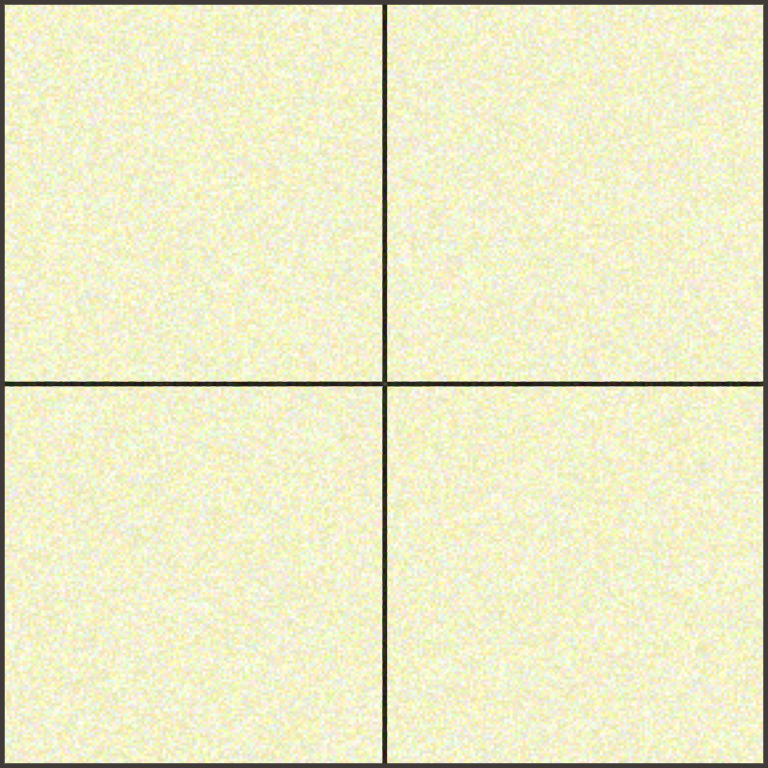
Give the GLSL for this pattern, as a Shadertoy shader.

```glsl
// Speckled cream tiles, two by two, with dark grainy seams and a brown-grey frame.

const float TILES = 2.0;            // repeats across and down
const float SEAM_WIDTH = 0.0062;    // full width of a seam between tiles
const vec2  SEAM_SHIFT = vec2(0.001, 0.0);
const float FRAME_WIDTH = 0.0062;
const float EDGE_SOFTNESS = 0.0009;
const float GRAIN_CELLS = 290.0;    // speckles across the canvas

const vec3 CREAM = vec3(0.953, 0.950, 0.802);
const vec3 CREAM_GRAIN = vec3(0.16, 0.14, 0.34);
const vec3 SEAM = vec3(0.155, 0.145, 0.105);
const vec3 SEAM_GRAIN = vec3(0.16, 0.16, 0.14);
const vec3 FRAME = vec3(0.25, 0.23, 0.22);
const vec3 CROSSING = vec3(0.29, 0.30, 0.25);

// Three independent random values per lattice point
vec3 hash3(vec2 cell) {
    vec3 q = fract(cell.xyx * vec3(0.1031, 0.1030, 0.0973));
    q += dot(q, q.yxz + 33.33);
    return fract((q.xxy + q.yzz) * q.zyx);
}

// Smooth colour noise, centred on zero
vec3 grain(vec2 p) {
    vec2 i = floor(p), f = fract(p);
    f = f * f * (3.0 - 2.0 * f);
    vec3 low = mix(hash3(i), hash3(i + vec2(1, 0)), f.x);
    vec3 high = mix(hash3(i + vec2(0, 1)), hash3(i + vec2(1, 1)), f.x);
    return mix(low, high, f.y) - 0.5;
}

// Coverage of a band reaching halfWidth from its centre
float band(float dist, float halfWidth, float blur) {
    return 1.0 - smoothstep(halfWidth - blur, halfWidth + blur, dist);
}

void mainImage(out vec4 fragColor, in vec2 fragCoord) {
    vec2 uv = fragCoord / iResolution.xy;
    float blur = max(EDGE_SOFTNESS, 0.75 / min(iResolution.x, iResolution.y));
    vec3 noise = grain(uv * GRAIN_CELLS);

    // Tile faces
    vec3 color = CREAM + CREAM_GRAIN * noise;

    // Seams, with a slightly wavering width and a paler crossing
    vec2 p = uv - SEAM_SHIFT;
    vec2 toSeam = abs(p - floor(p * TILES + 0.5) / TILES);
    float halfSeam = 0.5 * SEAM_WIDTH + 0.0006 * noise.y;
    float seam = band(min(toSeam.x, toSeam.y), halfSeam, blur);
    float crossing = band(length(toSeam), 0.4 * SEAM_WIDTH, 2.0 * blur);
    vec3 seamColor = mix(SEAM + SEAM_GRAIN * noise, CROSSING, crossing);
    color = mix(color, seamColor, seam);

    // Plain outer frame
    vec2 toRim = min(uv, 1.0 - uv);
    float frame = band(min(toRim.x, toRim.y), FRAME_WIDTH, blur);
    color = mix(color, FRAME, frame);

    fragColor = vec4(clamp(color, 0.0, 1.0), 1.0);
}
```
